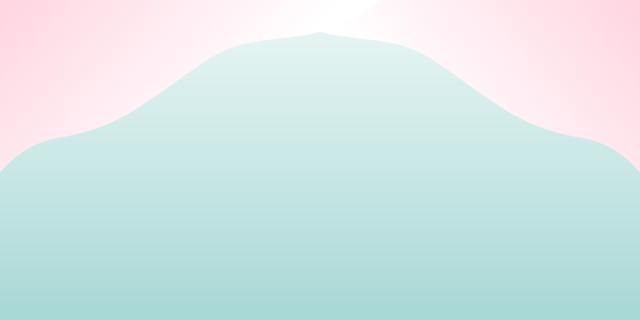
A WebGL 1 fragment shader for this background:

```glsl
precision highp float;
// A pale teal hill with symmetric shoulders under a soft pink and white sky.

uniform vec2 u_resolution;

// Cubic between two knots, each given as (position, height, slope).
float cubicSpan(float x, vec3 a, vec3 b) {
  float width = b.x - a.x;
  float t = clamp((x - a.x) / width, 0.0, 1.0);
  float s = 1.0 - t;
  return s * s * ((1.0 + 2.0 * t) * a.y + t * width * a.z)
       + t * t * ((1.0 + 2.0 * s) * b.y - s * width * b.z);
}

// Height of the hill at a distance from the centre line.
float hillHeight(float d) {
  vec3 crest = vec3(0.0, 0.901, -0.27);
  vec3 ledge = vec3(0.156, 0.876, -0.12);
  vec3 upperSlope = vec3(0.349, 0.815, -0.65);
  vec3 lowerSlope = vec3(0.583, 0.654, -0.62);
  vec3 shoulder = vec3(0.818, 0.569, -0.17);
  vec3 foot = vec3(1.0, 0.461, -1.15);
  if (d < ledge.x) return cubicSpan(d, crest, ledge);
  if (d < upperSlope.x) return cubicSpan(d, ledge, upperSlope);
  if (d < lowerSlope.x) return cubicSpan(d, upperSlope, lowerSlope);
  if (d < shoulder.x) return cubicSpan(d, lowerSlope, shoulder);
  return cubicSpan(d, shoulder, foot);
}

// Pink in the corner, fading to white.
vec3 skyColor(float fade) {
  return mix(vec3(1.0, 0.835, 0.883), vec3(1.0), clamp(fade, 0.0, 1.0));
}

void main() {
  vec2 uv = gl_FragCoord.xy / u_resolution;
  float side = 2.0 * uv.x - 1.0;
  float depth = 1.0 - uv.y;
  float blur = 1.0 / u_resolution.y;

  // Two diagonal sky gradients, one from each upper corner
  vec3 leftSky = skyColor((side + 1.0) * 0.94 + depth * 0.82);
  vec3 rightSky = skyColor(1.0 - side + depth * 0.77);

  // The left sky overlaps the right one along a curved edge
  float reach = min(0.19 - side, 0.31);
  float curve = reach * (0.74 - 1.15 * reach);
  float overlap = max(smoothstep(-blur, blur, curve - depth), step(side, 0.0));
  vec3 color = mix(rightSky, leftSky, overlap);

  // Hill with a vertical gradient
  vec3 hill = mix(vec3(0.659, 0.845, 0.838), vec3(0.9, 0.96, 0.952), uv.y / 0.901);
  float cover = smoothstep(-blur, blur, hillHeight(abs(side)) - uv.y);
  gl_FragColor = vec4(mix(color, hill, cover), 1.0);
}
```
